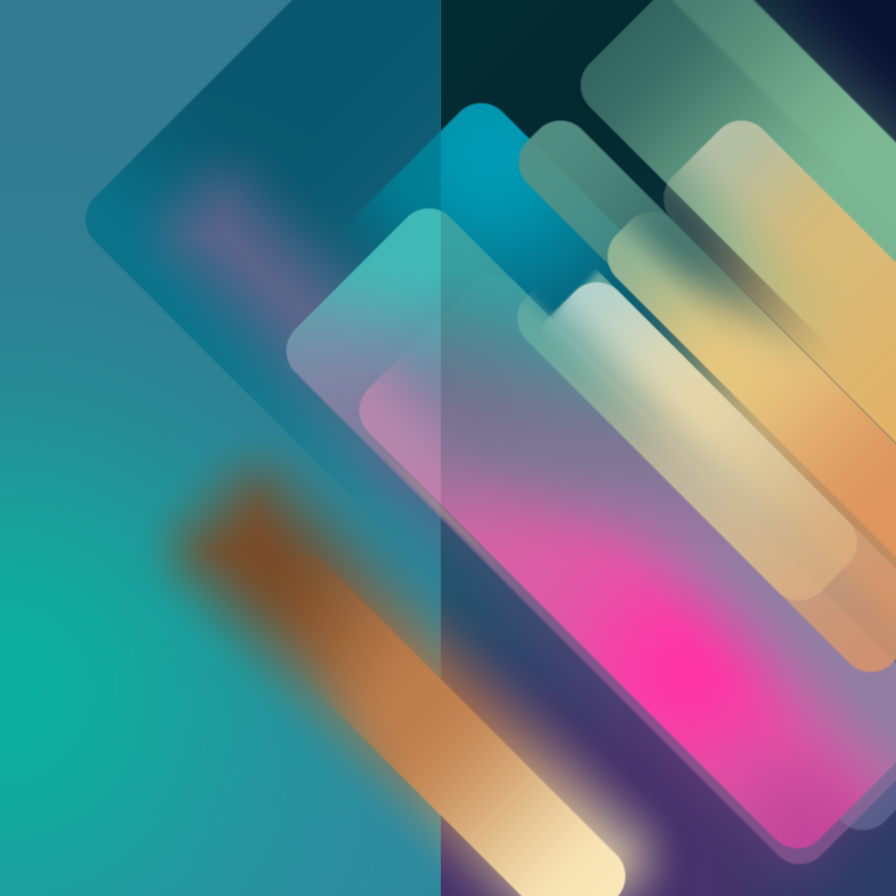
Write a three.js fragment shader that draws this background.

```glsl
// Diagonal translucent rounded panels with soft glows over a split teal and navy backdrop.
varying vec2 vUv;

const float SEAM = 0.492;   // x of the vertical split
const float EDGE = 0.0025;  // smoothing of crisp edges
const float RADIUS = 0.048; // corner radius in diagonal space
const float BLUR = 0.085;   // spread of the glows

const vec3 SLATE = vec3(0.20, 0.48, 0.57);
const vec3 EMERALD = vec3(0.05, 0.69, 0.62);
const vec3 BLUE = vec3(0.19, 0.53, 0.62);
const vec3 DARK_GREEN = vec3(0.01, 0.15, 0.17);
const vec3 NAVY = vec3(0.04, 0.07, 0.20);
const vec3 PURPLE = vec3(0.28, 0.20, 0.42);
const vec3 DEEP_TEAL = vec3(0.03, 0.34, 0.43);
const vec3 CYAN = vec3(0.0, 0.61, 0.71);
const vec3 TURQUOISE = vec3(0.27, 0.75, 0.73);
const vec3 LILAC = vec3(0.54, 0.51, 0.64);
const vec3 PINK = vec3(0.85, 0.38, 0.65);
const vec3 HOT_PINK = vec3(1.0, 0.21, 0.65);
const vec3 SAGE = vec3(0.33, 0.57, 0.52);
const vec3 CREAM = vec3(0.92, 0.85, 0.67);
const vec3 GOLD = vec3(0.90, 0.78, 0.50);
const vec3 ORANGE = vec3(0.87, 0.59, 0.37);
const vec3 BROWN = vec3(0.48, 0.29, 0.15);

// Coverage of a rounded box (low corner, high corner) with a chosen softness
float panel(vec2 q, vec4 box, float soft) {
  vec2 d = abs(q - 0.5 * (box.xy + box.zw)) - 0.5 * (box.zw - box.xy) + RADIUS;
  float dist = length(max(d, 0.0)) + min(max(d.x, d.y), 0.0) - RADIUS;
  return 1.0 - smoothstep(-soft, soft, dist);
}

// Three colour gradient with stops at k.x, k.y and k.z
vec3 ramp(vec3 a, vec3 b, vec3 c, vec3 k, float x) {
  return mix(mix(a, b, smoothstep(k.x, k.y, x)), c, smoothstep(k.y, k.z, x));
}

float blob(vec2 p, vec2 center, float size) {
  vec2 d = (p - center) / size;
  return exp(-dot(d, d));
}

vec3 backdrop(vec2 p, float right) {
  vec3 left = mix(SLATE, BLUE, smoothstep(0.6, 0.0, p.y));
  left = mix(left, EMERALD, blob(p, vec2(0.0, 0.23), 0.31));
  vec3 dark = ramp(PURPLE, vec3(0.11, 0.34, 0.42), DARK_GREEN, vec3(0.12, 0.42, 0.9), p.y);
  dark = mix(dark, NAVY, smoothstep(0.7, 0.95, p.x) * smoothstep(0.4, 0.8, p.y));
  dark = mix(dark, vec3(0.17, 0.24, 0.40), smoothstep(0.75, 1.0, p.x) * smoothstep(0.3, 0.0, p.y));
  return mix(left, dark, right);
}

vec3 pinkFill(vec2 p, vec2 q, float right) {
  float down = 1.0 - p.y;
  vec3 c = ramp(TURQUOISE, LILAC, PINK, vec3(0.24, 0.47, 0.63), down - 0.25 * max(q.y, 0.0));
  c = mix(c, HOT_PINK, blob(p, vec2(0.765, 0.25), 0.13));
  c = mix(c, vec3(0.74, 0.25, 0.59), 0.8 * blob(p, vec2(0.9, 0.06), 0.1));
  c = mix(c, LILAC, 0.9 * smoothstep(0.04, 0.21, q.y) * smoothstep(0.45, 0.65, down));
  return c * (1.0 - 0.14 * right * smoothstep(0.65, 0.4, down));
}

void main() {
  vec2 p = vUv;
  // q.x runs down to the right, q.y runs up to the right
  vec2 q = vec2(p.x + 1.0 - p.y, p.x - 1.0 + p.y);
  float right = smoothstep(SEAM - 0.001, SEAM + 0.001, p.x);
  vec3 c = backdrop(p, right);

  // Deep teal panel and its violet haze
  vec3 teal = mix(vec3(0.03, 0.45, 0.54), DEEP_TEAL, smoothstep(-0.16, 0.12, q.y));
  float fade = 1.0 - smoothstep(0.5, 1.1, q.x);
  c = mix(c, teal, panel(q, vec4(0.326, -0.163, 2.0, 1.2), EDGE) * fade * (0.95 - 0.85 * right));
  c = mix(c, vec3(0.48, 0.39, 0.56), 0.72 * panel(q, vec4(0.44, -0.08, 1.0, 0.06), BLUR));

  // Cyan panel
  vec3 cyan = mix(DEEP_TEAL, CYAN, blob(p, vec2(0.55, 0.83), 0.17));
  cyan = mix(cyan, vec3(0.0, 0.46, 0.54), 0.6 * (1.0 - right));
  c = mix(c, cyan, panel(q, vec4(0.638, 0.0, 1.6, 0.436), EDGE)
    * smoothstep(0.09, 0.24, q.y) * (1.0 - smoothstep(0.9, 1.4, q.x)));

  // Green panel with a halo
  vec3 green = mix(vec3(0.20, 0.40, 0.38), vec3(0.48, 0.71, 0.57), smoothstep(0.72, 1.15, q.x));
  c = mix(c, green, 0.4 * panel(q, vec4(0.8, 0.6, 2.2, 0.86), BLUR));
  c = mix(c, green, panel(q, vec4(0.729, 0.539, 2.2, 0.841), EDGE));
  c = mix(c, vec3(0.52, 0.76, 0.61), 0.25 * panel(q, vec4(0.5, 0.75, 2.2, 0.841), 0.006));

  // Sand panel, fading in from its lower side
  vec3 sand = ramp(vec3(0.70, 0.75, 0.65), GOLD * 0.94, vec3(0.89, 0.70, 0.41), vec3(0.95, 1.2, 1.5), q.x);
  float early = smoothstep(1.35, 1.0, q.x);
  c = mix(c, sand, panel(q, vec4(0.948, 0.505, 2.2, 0.707), EDGE) * (1.0 - 0.75 * early * smoothstep(0.64, 0.51, q.y)));

  // Sage bar and golden bar
  c = mix(c, SAGE, panel(q, vec4(0.746, 0.384, 2.2, 0.505), EDGE) * (0.95 - 0.5 * smoothstep(0.75, 1.2, q.x)));
  vec3 gold = ramp(vec3(0.56, 0.70, 0.58), GOLD, ORANGE, vec3(0.95, 1.22, 1.55), q.x);
  c = mix(c, gold, 0.85 * smoothstep(1.0, 1.35, q.x) * panel(q, vec4(0.9, 0.3, 2.2, 0.48), 0.03));
  c = mix(c, gold, panel(q, vec4(0.95, 0.378, 2.2, 0.505), EDGE) * (1.0 - 0.85 * early * smoothstep(0.41, 0.49, q.y)));

  // Pink panels: haze, corner sheet, outer sheet, inner sheet
  float along = smoothstep(0.75, 1.1, q.x);
  vec3 pink = pinkFill(p, q, right);
  c = mix(c, vec3(0.50, 0.26, 0.52), 0.6 * along * panel(q, vec4(0.9, -0.08, 1.86, 0.2), BLUR));
  c = mix(c, vec3(0.45, 0.50, 0.65), 0.5 * panel(q, vec4(1.2, 0.023, 1.904, 0.3), EDGE));
  c = mix(c, mix(pink, LILAC, 0.5 * along), mix(0.92, 0.5, along) * panel(q, vec4(0.697, -0.086, 1.871, 0.26), EDGE));
  c = mix(c, vec3(0.72, 0.62, 0.52), 0.5 * blob(q, vec2(q.x, -0.077), 0.006) * blob(q, vec2(1.06, q.y), 0.12));
  float inner = panel(q, vec4(0.845, -0.071, 1.851, 0.26), EDGE);
  c = mix(c, pink, inner * mix(0.25, 1.0, along));
  c = mix(c, vec3(0.84, 0.55, 0.71), inner * (0.6 - 0.45 * right) * smoothstep(0.08, -0.06, q.y) * smoothstep(1.3, 0.9, q.x));

  // Cream bars
  vec3 pale = ramp(vec3(0.38, 0.67, 0.63), vec3(0.74, 0.71, 0.60), vec3(0.84, 0.58, 0.42), vec3(0.92, 1.3, 1.72), q.x);
  float tip = smoothstep(0.23, 0.28, q.y) * smoothstep(0.98, 0.96, q.x);
  c = mix(c, pale, 0.88 * (1.0 - tip) * panel(q, vec4(0.919, 0.208, 1.736, 0.365), EDGE));
  vec3 cream = ramp(vec3(0.70, 0.82, 0.80), CREAM, vec3(0.90, 0.73, 0.51), vec3(0.95, 1.25, 1.6), q.x);
  float lit = mix(smoothstep(0.22, 0.33, q.y), 0.5, smoothstep(1.1, 1.55, q.x));
  c = mix(c, cream, lit * panel(q, vec4(0.967, 0.208, 1.576, 0.365), EDGE));

  // Amber bar over its own glow
  vec3 amber = ramp(BROWN, vec3(0.70, 0.46, 0.27), CREAM, vec3(0.92, 1.26, 1.66), q.x);
  c = mix(c, amber, 0.97 * panel(q, vec4(0.81, -0.42, 1.68, -0.235), BLUR));
  float bar = smoothstep(0.88, 1.2, q.x + 1.5 * (q.y + 0.3));
  c = mix(c, amber * 1.04 + 0.02, bar * panel(q, vec4(0.943, -0.418, 1.69, -0.266), EDGE));

  gl_FragColor = vec4(c, 1.0);
}
```
